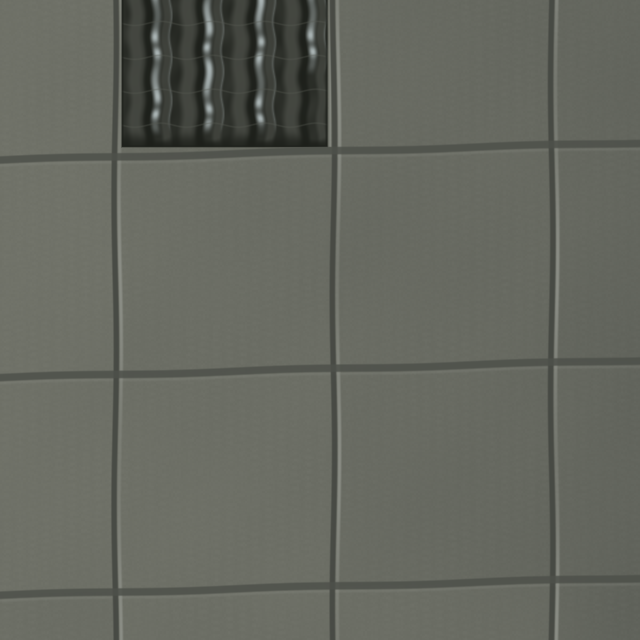
Reproduce this texture procedurally as a WebGL 2 fragment shader.

```glsl
#version 300 es
precision highp float;

#define PITCH vec2(0.341, 0.340)
#define ORIGIN vec2(0.180, 0.070)
#define SLOPE 0.027
#define GROOVE vec2(0.0042, 0.0058)
#define WEAVE vec2(0.0205, 0.0110)
#define WEAVE_DEPTH 0.011
#define WINDOW_MIN vec2(0.190, 0.770)
#define WINDOW_MAX vec2(0.512, 1.100)
#define TUBE_PITCH 0.081

uniform vec2 u_resolution;
out vec4 outColor;

const vec3 TILE_LIGHT = vec3(0.440, 0.448, 0.410);
const vec3 TILE_SHADE = vec3(0.375, 0.385, 0.355);
const vec3 GROOVE_DARK = vec3(0.270, 0.280, 0.258);
const vec3 EDGE_LIGHT = vec3(0.560, 0.570, 0.540);
const vec3 GLASS_DARK = vec3(0.110, 0.120, 0.100);
const vec3 GLASS_MID = vec3(0.275, 0.285, 0.260);
const vec3 GLINT = vec3(0.660, 0.700, 0.700);

float hash(vec2 p) {
    p = fract(p * vec2(0.1031, 0.1130));
    p += dot(p, p.yx + 33.33);
    return fract((p.x + p.y) * p.x * 7.31);
}

// Layered sines, roughly -1 to 1
float waves(vec2 p) {
    return 0.5 * sin(p.x + 1.7 * sin(p.y)) + 0.3 * sin(2.3 * p.y + p.x)
         + 0.2 * sin(4.1 * p.x - 3.3 * p.y);
}

// Soft-edged band of given half width around zero
float band(float d, float halfWidth, float soft) {
    return 1.0 - smoothstep(halfWidth - soft, halfWidth + soft, abs(d));
}

float boxDistance(vec2 p, vec2 lo, vec2 hi) {
    vec2 d = abs(p - 0.5 * (lo + hi)) - 0.5 * (hi - lo);
    return length(max(d, 0.0)) + min(max(d.x, d.y), 0.0);
}

// Tile face: broad shading, small offset per tile, woven dimples
vec3 tileFace(vec2 p, vec2 cell) {
    float shade = 0.08 + 0.55 * p.x + 0.10 * waves(p * 7.0)
                + 0.22 * (hash(cell + 20.0) - 0.5);
    shade += 0.30 * smoothstep(0.80, 1.0, p.x) * (1.0 - p.y);
    vec3 color = mix(TILE_LIGHT, TILE_SHADE, clamp(shade, 0.0, 1.0));
    vec2 w = p / WEAVE;
    w.y += 0.5 * mod(floor(w.x), 2.0);
    vec2 f = fract(w) - 0.5;
    float dimple = exp(-9.0 * dot(f, f)) - 0.35;
    float patchy = 0.6 + 0.4 * waves(p * 19.0);
    float grain = hash(floor(p * 300.0)) - 0.5;
    return color + WEAVE_DEPTH * dimple * patchy + 0.008 * grain;
}

// Upright glass tubes behind an opening
vec3 tubes(vec2 p, float soft) {
    float u = (p.x - WINDOW_MIN.x) / TUBE_PITCH;
    float id = floor(u);
    float t = fract(u) + 0.025 * sin(p.y * 95.0 + id * 2.0);
    float h = p.y - WINDOW_MIN.y;
    float s = soft / TUBE_PITCH;
    vec3 color = mix(GLASS_DARK, GLASS_MID, 0.35 + 0.2 * waves(p * 40.0));
    color = mix(color, GLASS_MID, 0.9 * band(t - 0.28, 0.13, 0.08));
    color = mix(color, GLASS_MID, 0.7 * band(t - 0.86, 0.08, 0.05));
    color = mix(color, GLASS_DARK, 0.85 * band(t - 0.53, 0.07, 0.05));

    // Broken reflections, shorter on the last tube
    float start = id > 2.5 ? 0.11 : 0.015;
    float lit = smoothstep(start, start + 0.03, h);
    float broken = 0.7 + 0.3 * sin(p.y * 140.0 + id * 4.0 + 2.0 * sin(p.y * 61.0));
    color = mix(color, GLINT, lit * broken * band(t - 0.67, 0.065, 0.04 + s));
    color = mix(color, GLINT, 0.35 * lit * band(t - 0.94, 0.012, 0.02 + s));

    // Thin cross wires and the dark foot
    float wire = (fract(h / 0.053 - 0.15 + 0.06 * sin(u * 6.28)) - 0.5) * 0.053;
    color = mix(color, GLASS_MID * 1.25, 0.35 * band(wire, 0.0012, soft));
    float foot = 1.0 - smoothstep(0.004, 0.022 + 0.008 * sin(u * 6.28), h);
    return mix(color, GLASS_DARK, 0.75 * foot);
}

void main() {
    vec2 p = gl_FragCoord.xy / u_resolution.y;
    float soft = max(1.0 / u_resolution.y, 0.0015);

    // Slightly skewed, uneven tile grid
    vec2 g = p - ORIGIN;
    g.y -= SLOPE * p.x + 0.0012 * sin(p.x * 17.0);
    g.x -= 0.0018 * sin(p.y * 13.0 + floor(p.x / PITCH.x + 0.5) * 2.0);
    vec2 cell = floor(g / PITCH);
    vec2 d = (fract(g / PITCH + 0.5) - 0.5) * PITCH;

    vec3 color = tileFace(p, cell);

    // Lit edges beside the grooves
    float gleam = 0.62 + 0.25 * sin(p.y * 11.0 + p.x * 9.0);
    color = mix(color, EDGE_LIGHT, gleam * band(d.x - 0.0078, 0.0026, 0.0022));
    color = mix(color, EDGE_LIGHT, 0.22 * band(d.y + 0.0085, 0.0018, 0.0025));

    // Opening with a pale right jamb and dark rim
    float box = boxDistance(p, WINDOW_MIN, WINDOW_MAX);
    float jamb = band(p.x - WINDOW_MAX.x - 0.004, 0.0018, soft);
    color = mix(color, EDGE_LIGHT, 0.7 * jamb * step(WINDOW_MIN.y, p.y));
    vec3 inside = mix(tubes(p, soft), GLASS_DARK, 0.7 * band(box, 0.003, 0.002));
    color = mix(color, inside, 1.0 - smoothstep(-soft, soft, box));

    // Grooves, the level ones paler
    color = mix(color, GROOVE_DARK, 0.92 * band(d.x, GROOVE.x, 0.0018));
    color = mix(color, GROOVE_DARK * 1.12, 0.85 * band(d.y, GROOVE.y, 0.0018));
    outColor = vec4(color, 1.0);
}
```
